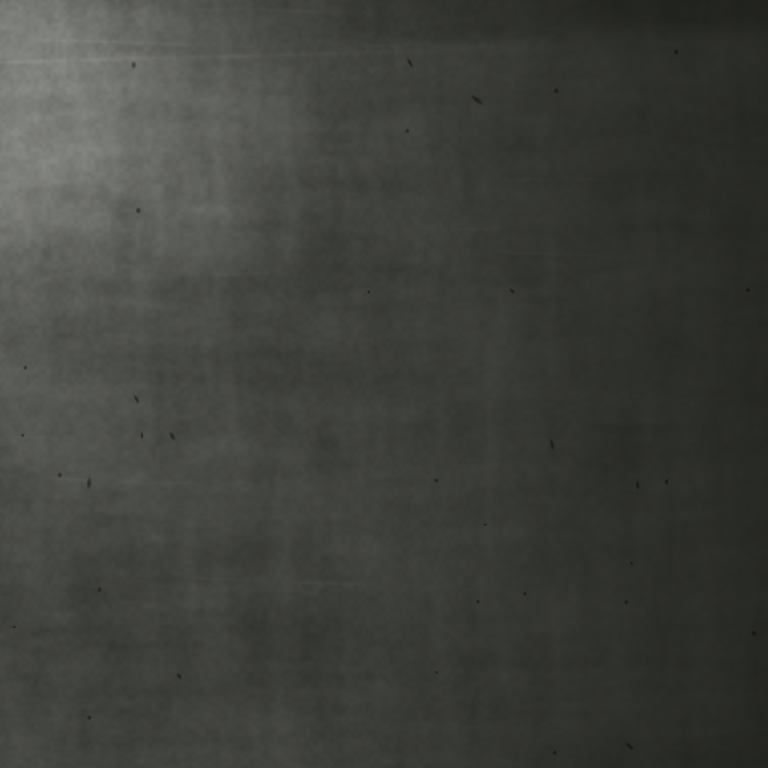
Give the GLSL for this texture, as a WebGL 2 fragment shader.

```glsl
#version 300 es
precision highp float;
// Dark, brushed plaster wall lit softly from the upper left.

uniform vec2 u_resolution;
out vec4 fragColor;

const vec3 TINT = vec3(-0.002, 0.004, -0.014);
const float WALL_LEFT = 0.268;
const float WALL_FALLOFF = 0.112;
const vec2 LIGHT_POS = vec2(0.0, 0.86);
const vec2 LIGHT_SIZE = vec2(0.31, 0.33);
const float LIGHT_GAIN = 0.205;
const float CLOUD_GAIN = 0.34;
const float BRUSH_GAIN = 0.15;
const float GRAIN_GAIN = 0.07;
const float BAND_GAIN = 0.018;
const float SCRAPE_GAIN = 0.07;
const int SCRAPE_COUNT = 14;
const float SPECK_CELLS = 20.0;
const float SPECK_CHANCE = 0.09;
const float SPECK_GAIN = 0.4;
const float SEAM_HEIGHT = 0.916;

float hash(vec2 p) {
    vec3 q = fract(p.xyx * 0.1031);
    q += dot(q, q.yzx + 33.33);
    return fract((q.x + q.y) * q.z);
}

float noise(vec2 p) {
    vec2 i = floor(p), f = fract(p);
    f = f * f * (3.0 - 2.0 * f);
    float low = mix(hash(i), hash(i + vec2(1, 0)), f.x);
    float high = mix(hash(i + vec2(0, 1)), hash(i + vec2(1, 1)), f.x);
    return mix(low, high, f.y);
}

// Rotated octaves, centred on zero
float clouds(vec2 p) {
    float sum = 0.0, gain = 0.5;
    for (int i = 0; i < 5; i++) {
        sum += gain * (noise(p) - 0.5);
        p = mat2(1.6, 1.2, -1.2, 1.6) * p + 17.3;
        gain *= 0.56;
    }
    return sum;
}

// Crossed strokes, long on one axis and fine on the other
float brushing(vec2 p) {
    vec2 q = p + 0.02 * vec2(noise(p * 7.0), noise(p * 7.0 + 40.0));
    float upright = noise(q * vec2(75.0, 13.0)) + noise(q * vec2(34.0, 7.0) + 9.0);
    float level = noise(q * vec2(11.0, 85.0) + 31.0) + noise(q * vec2(6.0, 38.0) + 57.0);
    return 0.5 * (upright + level) - 1.0;
}

// Broad trowel passes from layered sines
float bands(vec2 p) {
    float across = sin(p.x * 29.0 + 0.6 * sin(p.y * 5.0)) + 0.6 * sin(p.x * 67.0 + 1.3);
    float along = sin(p.y * 23.0 + 0.8 * sin(p.x * 4.0)) + 0.5 * sin(p.y * 51.0 + 2.0);
    return across * noise(p * 4.0 + 3.0) + along * noise(p * 4.0 + 71.0);
}

// Thin pale scrapes, nearly level and broken along their length
float scrapes(vec2 p) {
    float sum = 0.0;
    for (int i = 0; i < SCRAPE_COUNT; i++) {
        float id = float(i) + 1.0;
        float tilt = 0.1 * (hash(vec2(id, 5.0)) - 0.5);
        float start = hash(vec2(id, 8.0)) - 0.25;
        float reach = 0.15 + 0.25 * hash(vec2(id, 11.0));
        float height = hash(vec2(id, 2.0)) + tilt * p.x + 0.008 * (noise(vec2(p.x * 6.0, id)) - 0.5);
        float fade = 1.0 - smoothstep(0.3 * reach, reach, abs(p.x - start));
        float broken = smoothstep(0.25, 0.8, noise(vec2(p.x * 22.0, id * 9.0)));
        sum += fade * broken * exp(-pow((p.y - height) / 0.0022, 2.0));
    }
    return sum;
}

// Sparse pits, one per cell at most, some drawn out into nicks
float specks(vec2 p) {
    vec2 g = p * SPECK_CELLS, cell = floor(g);
    float angle = 0.9 + 1.6 * hash(cell + 4.0);
    vec2 d = fract(g) - 0.3 - 0.4 * vec2(hash(cell + 13.0), hash(cell + 29.0));
    d = mat2(cos(angle), -sin(angle), sin(angle), cos(angle)) * d;
    d.x /= 1.0 + 2.5 * pow(hash(cell + 51.0), 4.0);
    float present = step(hash(cell + 77.0), SPECK_CHANCE);
    float radius = 0.035 + 0.03 * hash(cell + 91.0);
    return present * (1.0 - smoothstep(0.3 * radius, 1.4 * radius, length(d)));
}

void main() {
    vec2 uv = gl_FragCoord.xy / u_resolution;

    // Light falling across the wall
    vec2 toLight = (uv - LIGHT_POS) / LIGHT_SIZE;
    float level = WALL_LEFT - WALL_FALLOFF * pow(uv.x, 1.6);
    level += LIGHT_GAIN * exp(-dot(toLight, toLight));
    level -= 0.02 * (1.0 - smoothstep(0.0, 0.35, uv.y)) * (1.0 - 0.6 * uv.x);

    // Level seam with a shaded strip above it
    float seam = uv.y - SEAM_HEIGHT - 0.027 * uv.x - 0.003 * noise(vec2(uv.x * 9.0, 2.0));
    float strip = smoothstep(-0.004, 0.035, seam) * smoothstep(0.15, 0.6, uv.x);
    level *= 1.0 - 0.19 * strip;
    float seamLine = exp(-pow(seam / 0.003, 2.0)) * (1.0 - smoothstep(0.3, 0.8, uv.x));

    // Surface marks scale with the light they receive
    float marks = CLOUD_GAIN * clouds(uv * 5.0 + 2.0);
    marks += BRUSH_GAIN * brushing(uv);
    marks += GRAIN_GAIN * (noise(uv * 190.0) + noise(uv * 110.0 + 8.0) - 1.0);
    marks += BAND_GAIN * bands(uv);
    marks += SCRAPE_GAIN * (scrapes(uv) + seamLine * (0.5 + noise(uv * 25.0)));
    marks *= mix(1.0, 0.6, smoothstep(0.3, 1.0, uv.x));
    level *= (1.0 + marks) * (1.0 - SPECK_GAIN * specks(uv));

    fragColor = vec4(clamp(level + TINT, 0.0, 1.0), 1.0);
}
```
